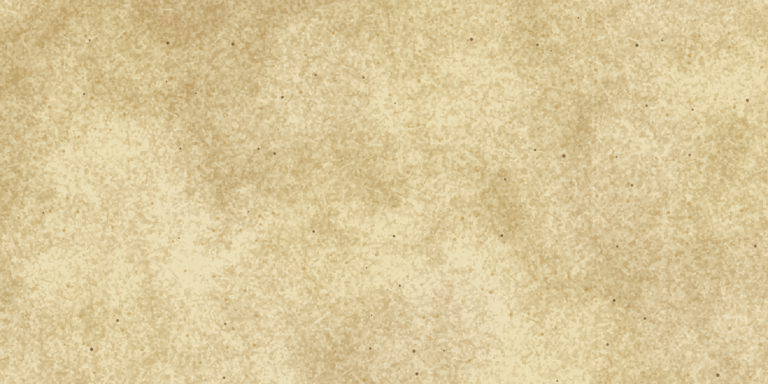
This texture is drawn by a WebGL 2 fragment shader. Its source:

```glsl
#version 300 es
precision highp float;

uniform vec2 u_resolution;
out vec4 fragColor;

vec3 hash3(vec2 cell) {
  vec3 q = fract(cell.xyx * vec3(0.1031, 0.1030, 0.0973));
  q += dot(q, q.yxz + 33.33);
  return fract((q.xxy + q.yzz) * q.zyx);
}

// Smooth cellular noise: random cell values blended by distance
float cellNoise(vec2 p) {
  vec2 base = floor(p);
  float sum = 0.0, total = 0.0;
  for (int y = -1; y <= 1; y++) {
    for (int x = -1; x <= 1; x++) {
      vec2 cell = base + vec2(x, y);
      vec3 rnd = hash3(cell + 91.0);
      vec2 d = cell + rnd.xy - p;
      float weight = exp(-6.0 * dot(d, d));
      sum += weight * rnd.z;
      total += weight;
    }
  }
  return sum / total;
}

float clouds(vec2 p) {
  float sum = 0.0, total = 0.0, amp = 1.0;
  for (int i = 0; i < 5; i++) {
    sum += amp * cellNoise(p);
    total += amp;
    amp *= 0.62;
    p = mat2(1.6, 1.2, -1.2, 1.6) * p + 17.3;
  }
  return sum / total;
}

// Soft round specks, one candidate per cell
float specks(vec2 p, float scale, float share, float radius, float px) {
  vec2 cell = floor(p * scale);
  vec3 rnd = hash3(cell + 300.0);
  vec2 center = (cell + 0.2 + 0.6 * rnd.xy) / scale;
  float size = radius * (0.5 + fract(rnd.z * 57.0));
  float dist = length(p - center);
  return step(rnd.z, share) * (1.0 - smoothstep(size - px, size + px, dist));
}

// Short fibres in random directions, one candidate per cell
float fibres(vec2 p, float scale, float share, float px) {
  vec2 cell = floor(p * scale);
  vec3 rnd = hash3(cell + 700.0);
  vec2 d = p - (cell + 0.35 + 0.3 * rnd.xy) / scale;
  float angle = 6.2832 * fract(rnd.z * 37.0);
  vec2 dir = vec2(cos(angle), sin(angle));
  float along = dot(d, dir);
  float halfLength = (0.1 + 0.2 * rnd.x) / scale;
  float bend = 6.0 * (rnd.y - 0.5) * along * along;
  float across = dot(d, vec2(-dir.y, dir.x)) - bend;
  float dist = length(vec2(max(abs(along) - halfLength, 0.0), across));
  return step(rnd.z, share) * (1.0 - smoothstep(0.0, 0.0015 + px, dist));
}

void main() {
  float px = 1.0 / u_resolution.y;
  vec2 p = gl_FragCoord.xy * px;
  vec2 uv = gl_FragCoord.xy / u_resolution;

  // Mottled stains, drawn out by a warp
  vec2 warp = vec2(clouds(p * 2.5 + 5.0), clouds(p * 2.5 + 43.0)) - 0.5;
  vec2 q = p + 0.35 * warp;
  float tone = 0.6 + 1.5 * (clouds(q * 2.6 + 11.0) - 0.5);
  tone += 0.8 * (clouds(q * 9.0 + 60.0) - 0.5);

  // Pale washes with firmer borders
  float wash = clouds(q * 1.7 + 29.0);
  tone += 0.2 * smoothstep(0.51, 0.57, wash) - 0.07;

  // Browned left and top, lighter lower middle
  tone -= 0.28 * (1.0 - smoothstep(0.0, 0.3, uv.x + 0.3 * warp.x));
  tone -= 0.13 * smoothstep(0.7, 1.05, uv.y + 0.3 * warp.y);
  vec2 glow = (q - vec2(1.0, 0.2)) / vec2(0.5, 0.35);
  tone += 0.24 * exp(-dot(glow, glow));

  // Fine paper grain
  tone += 0.85 * (cellNoise(p * 165.0) - 0.5);
  tone += 0.45 * (cellNoise(p * 80.0 + 9.0) - 0.5);
  tone = clamp(tone, -0.3, 1.2);

  vec3 color = mix(vec3(0.78, 0.685, 0.485), vec3(0.90, 0.84, 0.675), tone);
  color.b += 0.03 * (cellNoise(p * 3.0 + 77.0) - 0.5);

  // Fibres and specks
  color = mix(color, vec3(0.94, 0.89, 0.74), 0.5 * fibres(p, 15.0, 0.35, px));
  color = mix(color, vec3(0.74, 0.61, 0.36), 0.35 * fibres(p + 3.7, 19.0, 0.15, px));
  color = mix(color, vec3(0.70, 0.54, 0.27), 0.5 * specks(p, 26.0, 0.2, 0.0032, px));
  color = mix(color, vec3(0.40, 0.28, 0.14), 0.75 * specks(p + 8.3, 14.0, 0.13, 0.0028, px));

  fragColor = vec4(color, 1.0);
}
```
